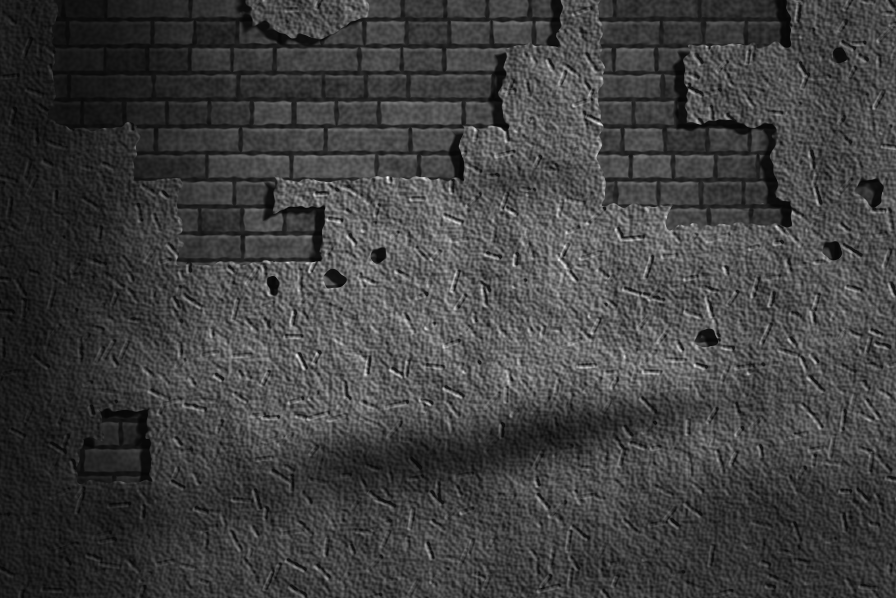
Give the GLSL for this texture, as a Shadertoy shader.

```glsl
#define LIGHT_DIR vec2(0.83, 0.56)
#define SHADOW_LENGTH 0.020
#define BRICK_SIZE vec2(0.142, 0.0447)
#define BRICK_BASE 0.744
#define JOINT 0.0035
#define SCRATCH_CELL 0.034
#define RELIEF_STEP 0.004
#define RELIEF_GAIN 1.9
#define DARKEST 0.085
#define BRIGHTEST 0.375

float hash(vec2 p) {
    vec3 q = fract(vec3(p.xyx) * 0.1031);
    q += dot(q, q.yzx + 33.33);
    return fract((q.x + q.y) * q.z);
}

vec2 gradient(vec2 cell) {
    float a = 6.2832 * hash(cell);
    return vec2(cos(a), sin(a));
}

float noise(vec2 p) {
    vec2 i = floor(p), f = p - i;
    vec2 u = f * f * f * (f * (f * 6.0 - 15.0) + 10.0);
    vec2 e = vec2(1, 0);
    return mix(mix(dot(gradient(i), f), dot(gradient(i + e), f - e), u.x),
               mix(dot(gradient(i + e.yx), f - e.yx), dot(gradient(i + 1.0), f - 1.0), u.x), u.y);
}

// Short trowel strokes, one per cell with random position and angle
float scratches(vec2 p) {
    p /= SCRATCH_CELL;
    vec2 base = floor(p);
    float depth = 0.0;
    for (int y = -1; y <= 1; y++)
    for (int x = -1; x <= 1; x++) {
        vec2 cell = base + vec2(x, y);
        vec2 d = p - cell - vec2(hash(cell + 7.1), hash(cell + 19.7));
        vec2 along = gradient(cell + 41.3);
        float reach = mix(0.15, 0.5, hash(cell + 3.9));
        d -= along * clamp(dot(d, along), -reach, reach);
        depth = max(depth, smoothstep(0.15, 0.02, length(d)) * hash(cell + 61.0));
    }
    return depth;
}

float plasterHeight(vec2 p) {
    return 0.5 * noise(p * 20.0) + 0.36 * noise(p * 65.0 + 5.0)
         + 0.34 * noise(p * 155.0) - 0.55 * scratches(p);
}

float box(vec2 p, vec2 low, vec2 high) {
    vec2 d = abs(p - 0.5 * (low + high)) - 0.5 * (high - low);
    return length(max(d, 0.0)) + min(max(d.x, d.y), 0.0);
}

// Signed distance to the broken-out areas, negative inside
float opening(vec2 p) {
    // Large upper left break, stepping down
    float d = box(p, vec2(0.09, 0.92), vec2(0.935, 1.08));
    d = min(d, box(p, vec2(0.09, 0.79), vec2(0.845, 0.94)));
    d = min(d, box(p, vec2(0.23, 0.70), vec2(0.775, 0.81)));
    d = min(d, box(p, vec2(0.30, 0.56), vec2(0.465, 0.72)));
    d = min(d, box(p, vec2(0.44, 0.56), vec2(0.54, 0.65)));
    d = max(d, 0.05 - length((p - vec2(0.51, 0.99)) * vec2(0.5, 1.0)));
    // Upper right break
    d = min(d, box(p, vec2(1.007, 0.925), vec2(1.32, 1.08)));
    d = min(d, box(p, vec2(1.007, 0.655), vec2(1.15, 1.0)));
    d = min(d, box(p, vec2(1.13, 0.655), vec2(1.295, 0.795)));
    d = min(d, box(p, vec2(1.125, 0.622), vec2(1.325, 0.665)));
    // Lower left break
    d = min(d, box(p, vec2(0.135, 0.195), vec2(0.254, 0.27)));
    d = min(d, box(p, vec2(0.165, 0.25), vec2(0.248, 0.315)));
    // Small chips: position and radius
    vec3 chips[7] = vec3[](vec3(1.182, 0.432, 0.015), vec3(1.394, 0.58, 0.014),
        vec3(1.458, 0.682, 0.023), vec3(1.405, 0.91, 0.013), vec3(0.56, 0.53, 0.017),
        vec3(0.632, 0.57, 0.009), vec3(0.458, 0.525, 0.012));
    for (int i = 0; i < 7; i++) d = min(d, length(p - chips[i].xy) - chips[i].z);
    return d + 0.013 * noise(p * 21.0) + 0.010 * noise(p * 55.0);
}

// Brick tone relative to the plaster, with joints and lit upper edges
float bricks(vec2 p) {
    vec2 q = (p - vec2(0.0, BRICK_BASE)) / BRICK_SIZE;
    float row = floor(q.y);
    q.x += 0.5 * mod(row, 2.0) + 0.3 * hash(vec2(row, 4.0));
    vec2 id = vec2(floor(q.x), row), f = fract(q), size = BRICK_SIZE;
    if (hash(id + 11.0) > 0.45) {
        id.x += 0.5 * floor(f.x * 2.0);
        f.x = fract(f.x * 2.0);
        size.x *= 0.5;
    }
    vec2 side = min(f, 1.0 - f) * size;
    float edge = min(side.x, side.y) + 0.003 * noise(p * 60.0);
    float face = smoothstep(JOINT - 0.002, JOINT + 0.002, edge);
    float lip = smoothstep(0.011, 0.005, (1.0 - f.y) * size.y);
    float tone = mix(0.55, 0.92, hash(id * 2.0 + 23.0)) + 0.3 * lip;
    tone += 0.22 * noise(p * 40.0) + 0.3 * noise(p * 130.0);
    return mix(0.32 + 0.25 * noise(p * 90.0), tone, face);
}

// Broad illumination with soft cast shadows
float illumination(vec2 p) {
    float start = 0.10 * smoothstep(0.5, 1.0, p.y);
    float light = smoothstep(start, 0.52 + start, p.x + 0.05 * noise(p * 4.0));
    light *= mix(1.0, 0.72, smoothstep(0.95, 1.5, p.x));
    light *= mix(1.0, 0.78, smoothstep(0.6, 1.0, p.y));
    light *= mix(0.5, 1.0, smoothstep(0.0, 0.42, p.y));
    float offset = p.y - 0.25 - 0.17 * (p.x - 0.8) + 0.02 * noise(p * 6.0);
    float width = mix(0.058, 0.035, smoothstep(0.7, 1.25, p.x));
    float reach = exp(-pow(abs(p.x - 0.78) / 0.42, 3.0));
    light *= 1.0 - 0.88 * reach * exp(-pow(offset / width, 2.0));
    light *= 1.0 - 0.4 * exp(-dot((p - vec2(1.3, 0.1)) * vec2(4, 9), (p - vec2(1.3, 0.1)) * vec2(4, 9)));
    light *= 1.0 - 0.35 * exp(-pow(length((p - vec2(0.86, 0.70)) * vec2(7, 30)), 2.0));
    light *= 1.0 - 0.8 * exp(-pow(length((p - vec2(0.17, 0.14)) * vec2(10, 22)), 2.0));
    return mix(DARKEST, BRIGHTEST, light);
}

void mainImage(out vec4 fragColor, in vec2 fragCoord) {
    vec2 p = fragCoord / iResolution.y;
    p.x *= 1.5 * iResolution.y / iResolution.x;
    float pixel = 1.0 / iResolution.y;

    // Plaster relief and lit rim
    float slope = plasterHeight(p) - plasterHeight(p + LIGHT_DIR * RELIEF_STEP);
    float plaster = max(0.2, 1.0 + RELIEF_GAIN * slope + 0.3 * noise(p * 9.0));
    plaster *= 1.0 + 0.35 * smoothstep(0.0, 0.006, -opening(p + LIGHT_DIR * 0.009));

    // Recessed brickwork under the shadow of the plaster edge
    float shade = smoothstep(-0.004, 0.004, opening(p + LIGHT_DIR * SHADOW_LENGTH));
    float recess = bricks(p) * mix(1.0, 0.16, shade);

    float exposed = smoothstep(pixel, -pixel, opening(p));
    float tone = illumination(p) * mix(plaster, recess, exposed);
    fragColor = vec4(vec3(clamp(tone + 0.015, 0.0, 1.0)), 1.0);
}
```
